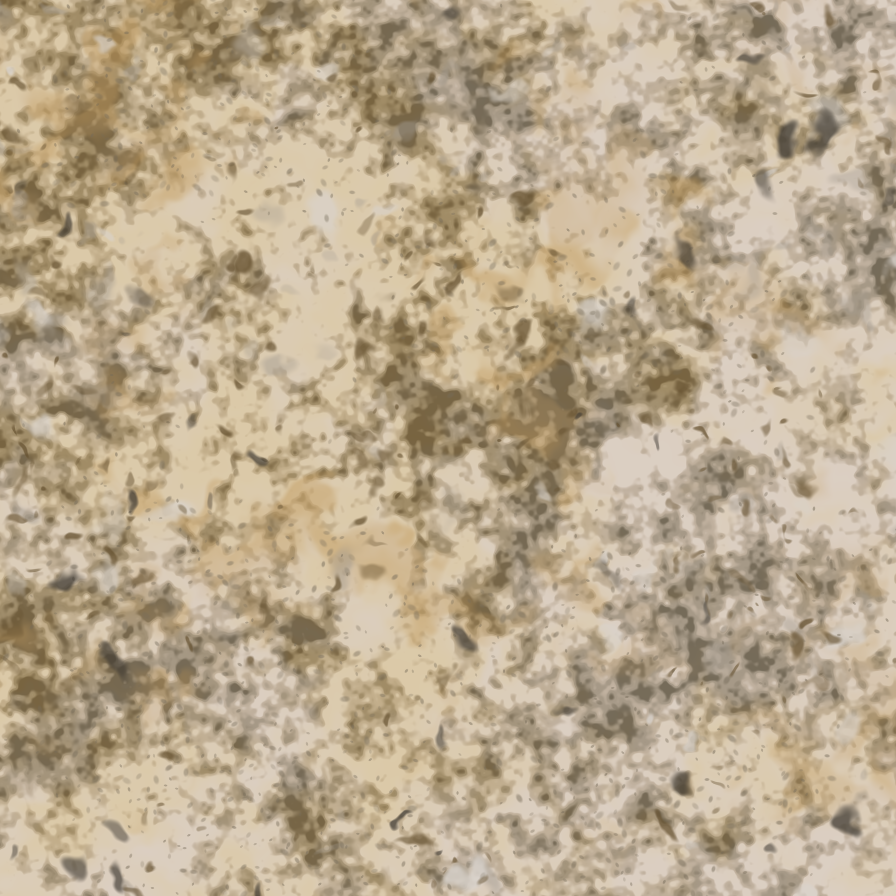
Give the GLSL for this texture, as a WebGL 1 fragment shader.

```glsl
precision highp float;
// Polished granite: cream and tan mottling with brown stains, grey bloom and dark flecks.

uniform vec2 u_resolution;

// Each tone has a warm (golden) and a cool (grey) variant.
const vec3 LIGHT_WARM = vec3(0.86, 0.79, 0.66);
const vec3 LIGHT_COOL = vec3(0.86, 0.81, 0.76);
const vec3 MID_WARM   = vec3(0.76, 0.68, 0.54);
const vec3 MID_COOL   = vec3(0.75, 0.69, 0.62);
const vec3 DIM_WARM   = vec3(0.63, 0.55, 0.40);
const vec3 DIM_COOL   = vec3(0.65, 0.60, 0.53);
const vec3 DARK_WARM  = vec3(0.47, 0.39, 0.25);
const vec3 DARK_COOL  = vec3(0.46, 0.42, 0.35);
const vec3 OCHRE      = vec3(0.76, 0.61, 0.38);
const vec3 PALE_FLECK = vec3(0.85, 0.83, 0.81);
const vec3 GREY_FLECK = vec3(0.63, 0.60, 0.56);
const vec3 BROWN_FLECK = vec3(0.40, 0.32, 0.19);
const vec3 BLACK_FLECK = vec3(0.25, 0.23, 0.20);

const float NOISE_SPREAD = 0.2145; // standard deviation of value noise
const float WARP = 0.012;          // raggedness of the outlines
const float PALE_CELLS = 13.0;
const float GREY_CELLS = 17.0;
const float BROWN_CELLS = 30.0;
const float BLACK_CELLS = 21.0;
const float PEPPER_CELLS = 72.0;

float hash(vec2 p) {
  return fract(sin(dot(p, vec2(127.1, 311.7))) * 43758.5453);
}

mat2 rotation(float a) {
  return mat2(cos(a), sin(a), -sin(a), cos(a));
}

float noise(vec2 p) {
  vec2 i = floor(p), f = fract(p);
  f = f * f * (3.0 - 2.0 * f);
  return mix(mix(hash(i), hash(i + vec2(1.0, 0.0)), f.x),
             mix(hash(i + vec2(0.0, 1.0)), hash(i + vec2(1.0, 1.0)), f.x), f.y);
}

// Rotated noise with zero mean and unit spread.
float grain(vec2 p, float frequency, float seed) {
  return (noise(rotation(seed) * p * frequency + seed * 17.3) - 0.5) / NOISE_SPREAD;
}

// Soft oval flecks, one per cell at most, gathered in loose clusters.
float flecks(vec2 p, float cells, float density, float seed) {
  vec2 q = p * cells, base = floor(q);
  float cover = 0.0;
  for (int j = -1; j <= 1; j++) {
    for (int i = -1; i <= 1; i++) {
      vec2 cell = base + vec2(float(i), float(j));
      vec2 id = cell + seed;
      vec2 center = cell + vec2(hash(id + 3.1), hash(id + 7.7));
      float cluster = smoothstep(0.25, 0.8, noise(center / cells * 6.0 + seed));
      float present = step(hash(id + 11.3), density * 2.0 * cluster);
      float radius = mix(0.16, 0.48, pow(hash(id + 19.9), 2.0));
      vec2 d = rotation(6.2832 * hash(id + 23.7)) * (q - center);
      float shape = smoothstep(1.0, 0.35, length(d * vec2(0.85, 1.4)) / radius);
      cover = max(cover, present * shape * mix(0.45, 1.0, hash(id + 31.3)));
    }
  }
  return cover;
}

// Four-step colour ramp over a normally distributed tone.
vec3 ramp(float tone, vec3 dark, vec3 dim, vec3 mid, vec3 light) {
  vec3 color = mix(dark, dim, smoothstep(-2.0, -0.95, tone));
  color = mix(color, mid, smoothstep(-0.85, -0.1, tone));
  return mix(color, light, smoothstep(-0.1, 0.75, tone));
}

void main() {
  vec2 p = gl_FragCoord.xy / min(u_resolution.x, u_resolution.y);

  // Ragged coordinates for every feature outline.
  vec2 w = p + WARP * 0.5 * vec2(grain(p, 32.0, 1.3), grain(p, 32.0, 2.9))
             + WARP * 0.2 * vec2(grain(p, 85.0, 4.1), grain(p, 85.0, 5.7));

  // Tone from broad stains down to fine crystals.
  float tone = 0.28 * grain(w, 4.5, 0.6) + 0.40 * grain(w, 10.0, 1.9)
             + 0.42 * grain(w, 23.0, 3.2) + 0.47 * grain(w, 50.0, 4.7)
             + 0.46 * grain(p, 98.0, 5.3) + 0.30 * grain(p, 175.0, 6.1);
  tone += 0.12 + 0.25 * (p.x - 0.5);

  // Golden on the left, greyer toward the right.
  float warmth = smoothstep(-1.3, 1.3, 1.6 * (0.55 - p.x) + 0.45 * grain(w, 3.5, 7.4)
               + 0.40 * grain(w, 12.0, 8.8) + 0.30 * grain(w, 42.0, 9.5));
  vec3 color = mix(ramp(tone, DARK_COOL, DIM_COOL, MID_COOL, LIGHT_COOL),
                   ramp(tone, DARK_WARM, DIM_WARM, MID_WARM, LIGHT_WARM), warmth);

  // Ochre stains and mineral patches.
  float ochre = smoothstep(0.5, 2.0, 0.8 * grain(w, 8.0, 10.2) + 0.7 * grain(w, 36.0, 11.6));
  color = mix(color, OCHRE, 0.5 * ochre * (0.3 + 0.7 * warmth));
  color = mix(color, GREY_FLECK, 0.5 * flecks(w, GREY_CELLS, 0.28, 41.0));
  color = mix(color, PALE_FLECK, 0.8 * flecks(w, PALE_CELLS, 0.16, 67.0));

  // Dark flecks, from pepper to larger blots.
  color = mix(color, DARK_COOL, 0.5 * flecks(p, PEPPER_CELLS, 0.24, 83.0));
  color = mix(color, BROWN_FLECK, 0.75 * flecks(w, BROWN_CELLS, 0.22, 97.0));
  color = mix(color, BLACK_FLECK, 0.8 * flecks(w, BLACK_CELLS, 0.06, 113.0));

  gl_FragColor = vec4(color, 1.0);
}
```
